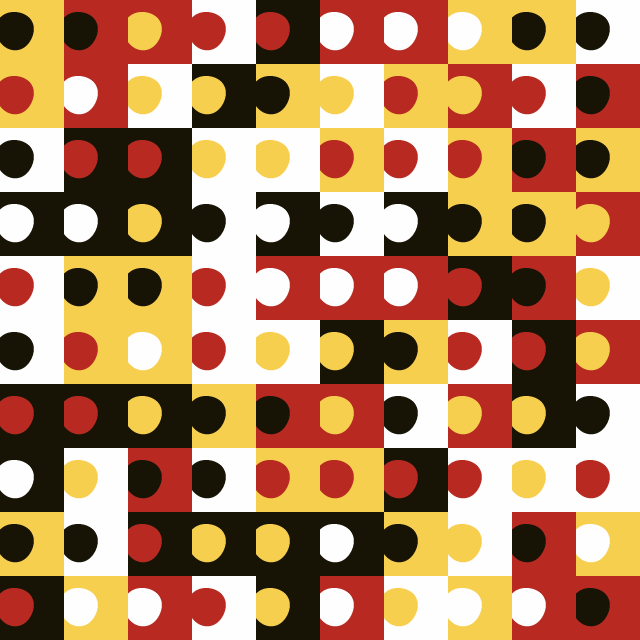
Give the GLSL for this pattern, as a WebGL 1 fragment shader.

```glsl
precision highp float;

// A ten by ten checker of flat squares, each holding one lopsided blob cut off by
// the left side of its cell. A sine hash picks two different colours per cell, the
// blob is a polar curve, and supersampling smooths every edge.

uniform vec2 u_resolution;

const float CELLS = 10.0;
const int SAMPLES = 4;   // per axis, within one pixel

const vec3 WHITE  = vec3(1.0, 0.995, 0.995);
const vec3 RED    = vec3(0.72, 0.165, 0.13);
const vec3 YELLOW = vec3(0.97, 0.81, 0.31);
const vec3 BLACK  = vec3(0.09, 0.08, 0.025);

float hash(vec2 cell, float seed) {
    return fract(sin(dot(cell, vec2(127.1, 311.7)) + seed) * 43758.5453);
}

vec3 palette(float index) {
    if (index < 0.5) return WHITE;
    if (index < 1.5) return RED;
    if (index < 2.5) return YELLOW;
    return BLACK;
}

// Weighted choice of a palette index from a random value in 0..1
float groundIndex(float r) {
    return step(0.29, r) + step(0.56, r) + step(0.80, r);
}

// Negative inside the blob; wider to the left, flattened on top
float blob(vec2 p) {
    float a = atan(p.y, p.x);
    float radius = 0.298 - 0.03 * cos(a) - 0.004 * sin(a) + 0.008 * sin(3.0 * a);
    return length(p) - radius;
}

// Colour of the pattern at p, where one unit is one cell
vec3 pattern(vec2 p) {
    vec2 cell = floor(p);
    float ground = groundIndex(hash(cell, 1.7));
    // A shift of one to three steps keeps the blob distinct from its ground
    float figure = mod(ground + 1.0 + floor(3.0 * hash(cell, 4.3)), 4.0);
    float inside = step(blob(fract(p) - vec2(0.26, 0.525)), 0.0);
    return palette(mix(ground, figure, inside));
}

void main() {
    float scale = CELLS / min(u_resolution.x, u_resolution.y);
    vec2 corner = floor(gl_FragCoord.xy);
    vec3 sum = vec3(0.0);
    for (int j = 0; j < SAMPLES; j++) {
        for (int i = 0; i < SAMPLES; i++) {
            vec2 offset = (vec2(float(i), float(j)) + 0.5) / float(SAMPLES);
            sum += pattern((corner + offset) * scale);
        }
    }
    gl_FragColor = vec4(sum / float(SAMPLES * SAMPLES), 1.0);
}
```
